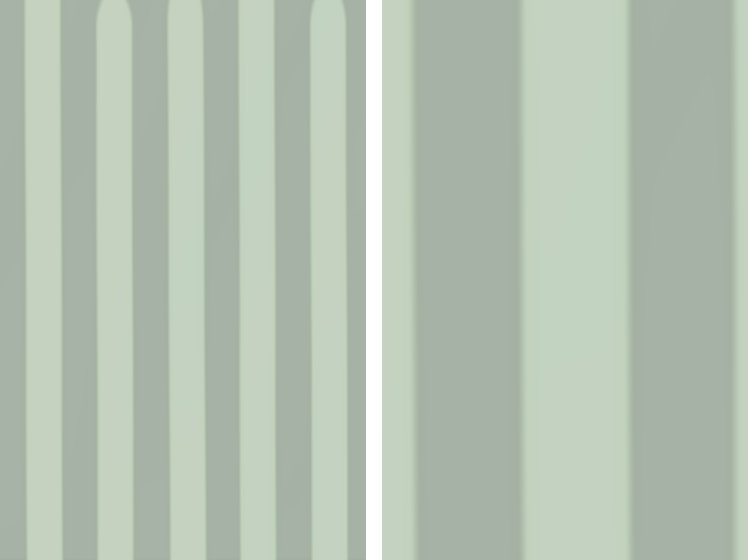
Left, the full canvas; right, a detail of the centre.
A WebGL 2 fragment shader for this pattern:

```glsl
#version 300 es
precision highp float;
// Five soft, pale green vertical stripes on a grey-green ground.
// Each stripe is a distance to its leaning centre line; some have
// rounded upper ends, and layered sines give a faint tonal drift.
uniform vec2 u_resolution;
out vec4 fragColor;

// Slow, smooth variation in about -1..1
float drift(vec2 p) {
    return 0.6 * sin(p.x * 5.0 + 1.7 * sin(p.y * 3.0))
         + 0.4 * sin(p.y * 8.0 - p.x * 11.0);
}

void main() {
    vec2 uv = gl_FragCoord.xy / u_resolution;
    const float period = 0.1948;

    // Stripe index, with the slight lean to the right going down
    float x = uv.x - 0.1165 - 0.006 * (1.0 - uv.y);
    float index = floor(x / period + 0.5);
    float offset = x - index * period;
    offset -= 0.0018 * sin(index * 2.3 - 3.0) * (1.0 - uv.y);
    offset += 0.0006 * sin(uv.y * 9.0 + index * 2.0);

    // Upper ends taper by a different amount on each stripe
    float roundness = 1.3 * max(0.0, cos(2.0 * (index - 1.35)));
    float top = clamp((uv.y - 0.955) / 0.045, 0.0, 1.0);
    float halfWidth = 0.0487 - 0.015 * roundness * top * top;

    // Signed distance to the stripe edge, with a blurred boundary
    float d = abs(offset) - halfWidth;
    float soft = max(0.0055 + 0.004 * roundness * top, 1.0 / u_resolution.x);
    float stripe = 1.0 - smoothstep(-soft, soft, d);

    vec3 ground = vec3(0.655, 0.699, 0.652);
    vec3 pale = vec3(0.772, 0.825, 0.755);
    float tone = drift(uv);
    ground += 0.003 * tone;
    pale += vec3(0.006, -0.001, -0.003) * tone;

    // Greener fringe on both sides of the edge
    float fringe = exp(-pow(d / 0.010, 2.0));
    vec3 color = mix(ground, pale, stripe);
    color -= vec3(0.014, 0.004, 0.018) * fringe;

    // Thin shade along the bottom of the ground
    color -= 0.012 * (1.0 - stripe) * (1.0 - smoothstep(0.0, 0.006, uv.y));
    fragColor = vec4(color, 1.0);
}
```
